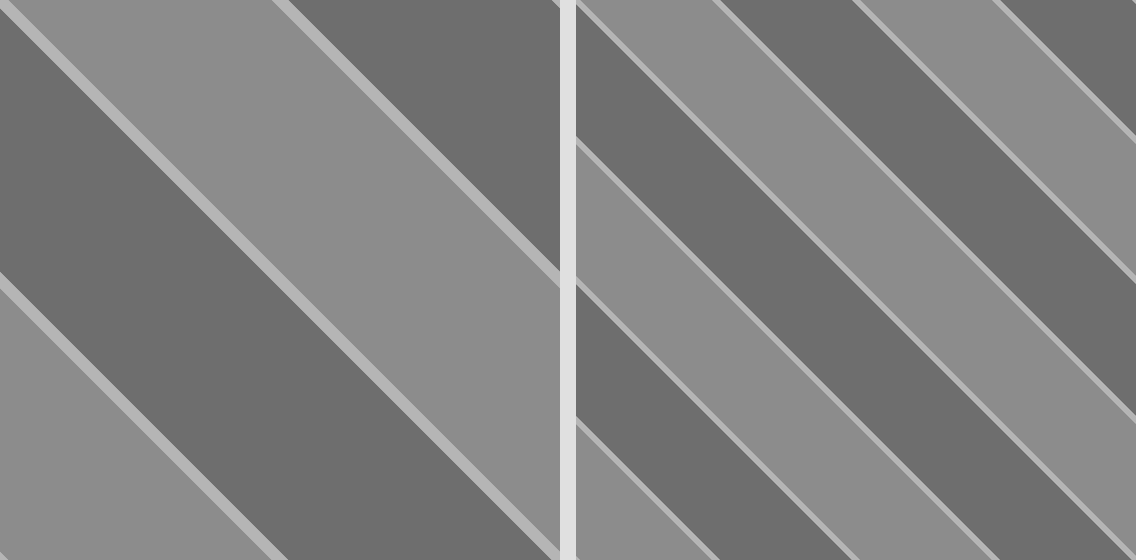
Left, the tile; right, the same tile 2 across and 2 down.
Write a WebGL 1 fragment shader that draws this pattern.

```glsl
precision highp float;

uniform vec2 u_resolution;

const float REPEATS = 1.0;        // light and dark band pairs across and down
const float LINE_WIDTH = 0.030;   // line width along one axis, in band pairs
const float EDGE_SOFTNESS = 1.0;  // edge blend, in pixels across the diagonal
const vec3 LIGHT_BAND = vec3(0.55);
const vec3 DARK_BAND = vec3(0.43);
const vec3 LINE_COLOR = vec3(0.71);

// Distance to the nearest band border; borders lie at every half unit.
float borderDistance(float phase) {
    return abs(fract(phase * 2.0 + 0.5) - 0.5) * 0.5;
}

void main() {
    vec2 uv = gl_FragCoord.xy / u_resolution;
    float phase = (uv.x + uv.y) * REPEATS;
    float blend = EDGE_SOFTNESS * REPEATS * length(1.0 / u_resolution);

    // Alternating diagonal bands
    vec3 color = mix(LIGHT_BAND, DARK_BAND, step(0.5, fract(phase)));

    // Pale lines cover the borders
    float edge = borderDistance(phase) - 0.5 * LINE_WIDTH;
    float line = 1.0 - smoothstep(-0.5 * blend, 0.5 * blend, edge);
    color = mix(color, LINE_COLOR, line);

    gl_FragColor = vec4(color, 1.0);
}
```
